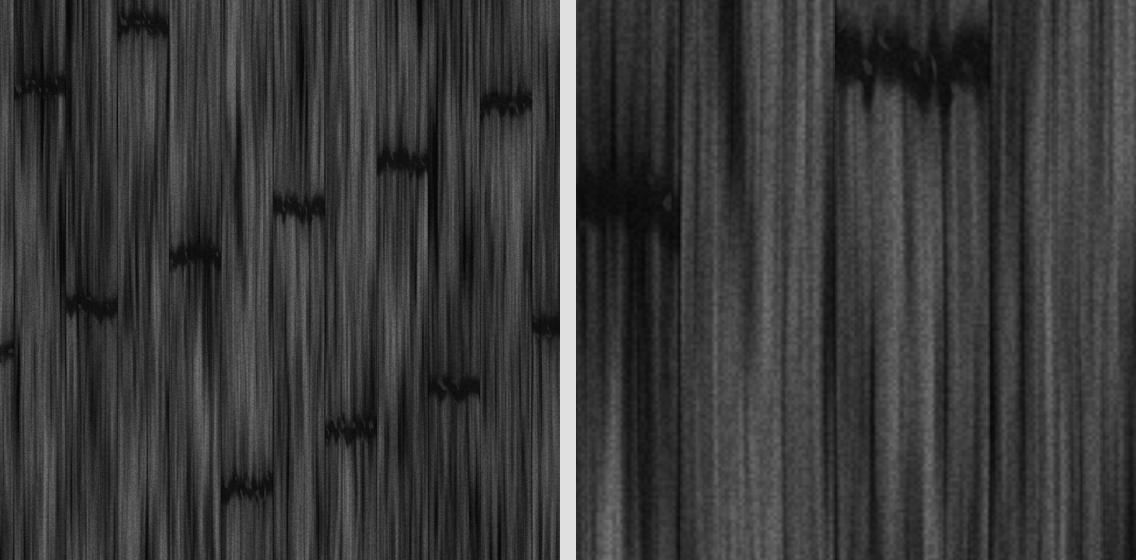
Left: the whole. Right: its middle third, enlarged.
Give the GLSL for this texture, as a WebGL 1 fragment shader.

```glsl
precision highp float;
uniform vec2 u_resolution;

const float PLANK_WIDTH = 0.0925;
const float FIRST_SEAM = 0.025;

float hash(vec2 p) {
  vec3 q = fract(vec3(p.xyx) * 0.1031);
  q += dot(q, q.yzx + 33.33);
  return fract((q.x + q.y) * q.z);
}

float noise(vec2 p) {
  vec2 cell = floor(p);
  vec2 f = fract(p);
  f = f * f * (3.0 - 2.0 * f);
  float low = mix(hash(cell), hash(cell + vec2(1.0, 0.0)), f.x);
  float high = mix(hash(cell + vec2(0.0, 1.0)), hash(cell + vec2(1.0, 1.0)), f.x);
  return mix(low, high, f.y);
}

// Noise centred on zero
float signedNoise(vec2 p) {
  return noise(p) - 0.5;
}

// Long vertical fibres, from broad ragged patches to hairlines
float fibres(vec2 p, float seed) {
  p.y += seed * 7.3;
  p.x += 0.003 * signedNoise(p * vec2(12.0, 5.0));
  float ragged = p.y + 0.14 * signedNoise(vec2(p.x * 130.0, p.y * 3.0));
  float patches = signedNoise(vec2(p.x * 26.0, ragged * 5.0));
  float bands = signedNoise(vec2(p.x * 62.0, ragged * 3.5) + 17.0);
  float strands = signedNoise(vec2(p.x * 175.0, p.y * 6.0) + 41.0);
  float hairs = signedNoise(vec2(p.x * 340.0, p.y * 11.0) + 83.0);
  float grooves = smoothstep(0.58, 0.85, noise(vec2(p.x * 210.0, p.y * 4.0) + 127.0));
  return 0.15 * patches + 0.11 * bands + 0.16 * strands + 0.13 * hairs - 0.07 * grooves;
}

// Height of the single bamboo joint on each plank
float jointHeight(float plank) {
  return 0.1 + mod(0.26 + 0.49 * plank, 0.89) + 0.04 * (hash(vec2(plank, 9.0)) - 0.5);
}

// x: dark core of the joint, y: soft scorched halo
vec2 jointShade(vec2 p, float height) {
  float d = p.y - height;
  float fringe = 0.022 * signedNoise(vec2(p.x * 150.0, p.y * 14.0))
               + 0.014 * signedNoise(vec2(p.x * 50.0, height * 31.0));
  float edge = d + fringe;
  float core = smoothstep(-0.028, -0.010, edge) * (1.0 - smoothstep(0.006, 0.030, edge));
  float reach = d > 0.0 ? 0.055 : 0.030;
  float halo = exp(-abs(d + 2.0 * fringe) / reach);
  return vec2(core, halo);
}

// Short slanted pale flecks inside a joint
float flecks(vec2 p) {
  float bend = 0.008 * signedNoise(p * vec2(45.0, 70.0));
  float n = noise(vec2((p.x + bend + 0.25 * p.y) * 165.0, p.y * 75.0));
  return smoothstep(0.62, 0.92, n);
}

void main() {
  vec2 uv = gl_FragCoord.xy / u_resolution;
  float across = (uv.x - FIRST_SEAM) / PLANK_WIDTH + 1.0;
  float plank = floor(across);
  float seed = hash(vec2(plank, 3.0));

  // Plank tone and grain
  float tone = 0.238 + 0.085 * (seed - 0.5);
  tone += fibres(uv, plank + seed);

  // Scorched joints
  vec2 joint = jointShade(uv, jointHeight(plank));
  tone *= 1.0 - 0.48 * joint.y;
  tone = mix(tone, 0.055 + 0.12 * flecks(uv), 0.85 * joint.x);

  // Narrow seams between planks
  float seamDistance = min(fract(across), 1.0 - fract(across)) * PLANK_WIDTH;
  tone *= mix(0.6, 1.0, smoothstep(0.0003, 0.0022, seamDistance));

  // Fine surface speckle
  float speckle = signedNoise(uv * 480.0 + 211.0);
  tone += speckle * (0.025 + 0.2 * max(tone, 0.0));

  gl_FragColor = vec4(vec3(clamp(tone, 0.035, 0.5)), 1.0);
}
```
